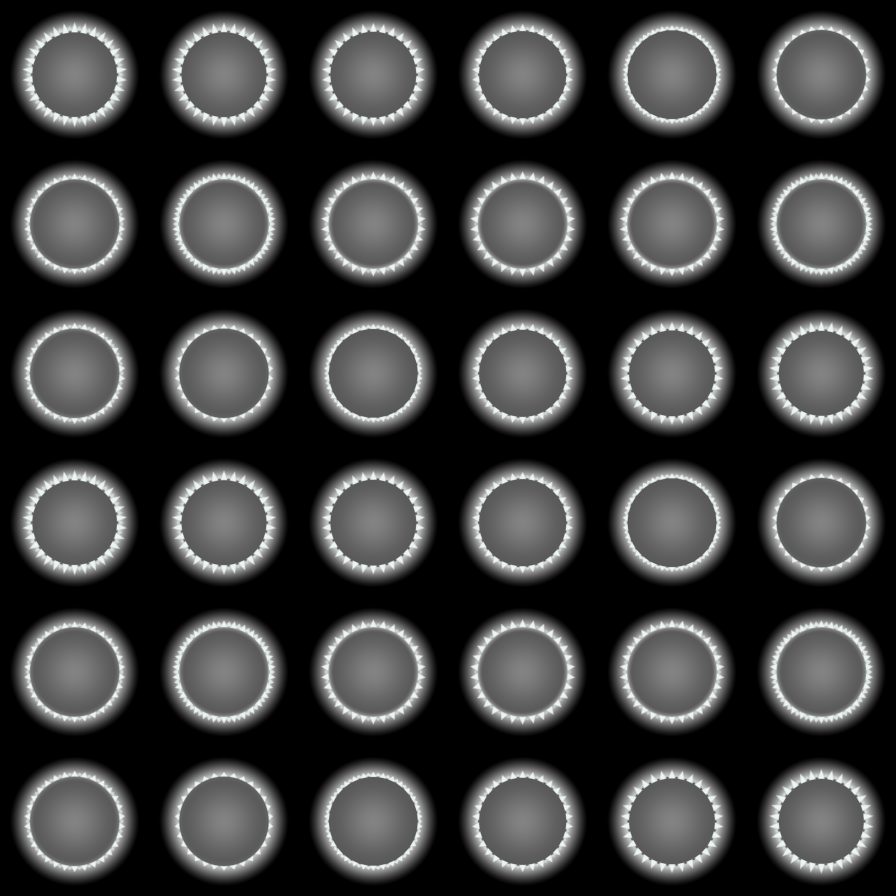
Write a Shadertoy shader that draws this pattern.

```glsl
const float TAU = 6.2831853;

// Tapered spike: full width at base, a point at tip
float tooth(float turn, float r, float base, float tip) {
    float side = abs(fract(turn + 0.5) - 0.5) * 2.0;
    float h = (r - base) / (tip - base);
    float taper = 0.85 * (1.0 - h);
    float body = 1.0 - smoothstep(taper - 0.35, taper + 0.15, side);
    return body * smoothstep(base - 0.006, base + 0.006, r) * (1.0 - smoothstep(0.8, 1.1, h));
}

void mainImage(out vec4 fragColor, in vec2 fragCoord) {
    vec2 grid = fragCoord / iResolution.xy * 6.0;
    vec2 id = floor(grid);
    vec2 p = fract(grid) - 0.5;
    float r = length(p);
    float turn = atan(p.x, p.y) / TAU * 30.0;

    // One slow swing over three rows, read from the top left
    float stage = id.x + 6.0 * mod(5.0 - id.y, 3.0);
    float swing = -cos(stage * TAU / 18.0);
    float inward = max(-swing, 0.0);
    float outward = max(swing, 0.0);
    float base = 0.301 - 0.017 * inward;
    float tip = 0.329 + 0.027 * abs(swing);

    // Grey disc with a soft rim when the spikes point outward
    float disc = mix(0.51, 0.35, smoothstep(0.0, 0.3, r));
    disc += 0.22 * outward * smoothstep(0.265, 0.305, r);

    // Halo with a scalloped inner edge
    float halo = 0.76 * pow(clamp((0.435 - r) / 0.125, 0.0, 1.0), 1.25);
    float gap = abs(fract(turn + 0.5) - 0.5) * 2.0;
    float edge = base + 0.014 * inward * gap;
    float softness = 0.006 + 0.009 * outward;
    float shade = mix(disc, halo, smoothstep(edge - softness, edge + softness, r));

    // Main spikes, with a second set that comes and goes between them
    float between = 0.5 + 0.5 * cos((swing + 0.25) * TAU / 0.95);
    float spikes = tooth(turn, r, base, tip);
    float minor = tooth(turn + 0.5, r, base + 0.006, mix(base + 0.018, tip - 0.004, between));
    spikes = max(spikes, minor * between * 0.85);

    vec3 color = mix(vec3(shade), vec3(0.92, 0.96, 0.95), spikes);
    fragColor = vec4(color, 1.0);
}
```
